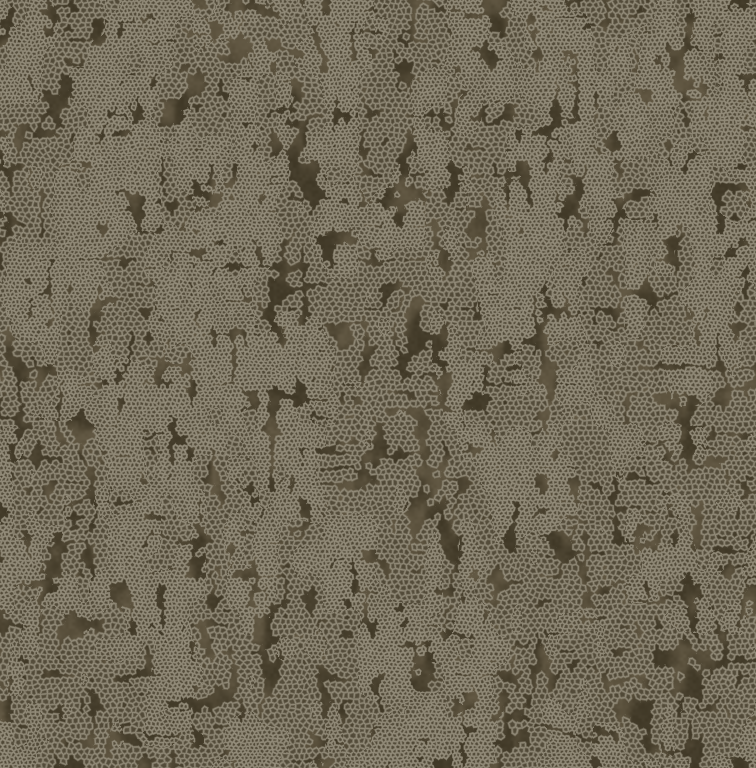
Reproduce this texture procedurally as a WebGL 2 fragment shader.

```glsl
#version 300 es
precision highp float;
// Fine pebbled net of light cell walls over dark ground, torn open by streaky voids.

#define FINE_CELLS 176.0      // cells per canvas height in tight areas
#define COARSE_CELLS 134.0    // cells per canvas height in loose areas
#define FINE_WALL 0.225       // half wall width, in cells
#define COARSE_WALL 0.155
#define JITTER 0.55           // irregularity of the cell sites
#define VERTICAL_CUT 0.67     // higher means fewer upright voids
#define HORIZONTAL_CUT 0.715  // higher means fewer lying voids
#define WALL_COLOR vec3(0.563, 0.536, 0.465)
#define HOLE_COLOR vec3(0.325, 0.295, 0.225)
#define VOID_DARK vec3(0.262, 0.232, 0.162)
#define VOID_LIGHT vec3(0.375, 0.337, 0.256)

uniform vec2 u_resolution;
out vec4 fragColor;

const float ROW_HEIGHT = 0.866;

vec2 hash2(vec2 p) {
    vec3 q = fract(p.xyx * vec3(0.1031, 0.1030, 0.0973));
    q += dot(q, q.yzx + 33.33);
    return fract((q.xx + q.yz) * q.zy);
}

float noise(vec2 p) {
    vec2 i = floor(p), f = fract(p);
    f = f * f * (3.0 - 2.0 * f);
    float low = mix(hash2(i).x, hash2(i + vec2(1, 0)).x, f.x);
    float high = mix(hash2(i + vec2(0, 1)).x, hash2(i + vec2(1, 1)).x, f.x);
    return mix(low, high, f.y);
}

float streaks(vec2 p) {
    return 0.7 * noise(p) + 0.3 * noise(p * 2.3 + 17.0);
}

// Upright bands that loosen the net and gather the voids
float looseness(vec2 p) {
    return 0.5 * noise(p * vec2(18.0, 8.0) + 41.0)
         + 0.5 * noise(p * vec2(46.0, 26.0) + 73.0);
}

// Positive inside a void
float voidField(vec2 p) {
    float upright = streaks(p * vec2(76.0, 27.0) + 5.0) - VERTICAL_CUT;
    float lying = streaks(p * vec2(31.0, 92.0) + 90.0) - HORIZONTAL_CUT;
    return max(upright, lying) + 0.16 * (looseness(p) - 0.5);
}

// Jittered site on staggered rows, in cell units
vec2 cellSite(vec2 id) {
    vec2 offset = 0.5 + JITTER * (hash2(id + 11.0) - 0.5);
    return vec2(id.x + offset.x + 0.5 * mod(id.y, 2.0),
                (id.y + offset.y) * ROW_HEIGHT);
}

vec2 neighbourId(vec2 q, int column, int row) {
    float y = floor(q.y / ROW_HEIGHT) + float(row);
    return vec2(floor(q.x - 0.5 * mod(y, 2.0)) + float(column), y);
}

bool isVoid(vec2 id, vec2 site, float cells) {
    return voidField(site / cells) + 0.07 * (hash2(id + 57.0).y - 0.5) > 0.0;
}

// x: distance to the closest standing wall, y: 1 in a void cell
vec2 cellNet(vec2 q, float cells) {
    float best = 1e3;
    vec2 homeId = vec2(0.0), home = vec2(0.0);
    for (int j = -1; j <= 1; j++)
    for (int i = -1; i <= 1; i++) {
        vec2 id = neighbourId(q, i, j);
        vec2 site = cellSite(id);
        float d = dot(site - q, site - q);
        if (d < best) { best = d; homeId = id; home = site; }
    }
    bool homeVoid = isVoid(homeId, home, cells);
    float wall = 1.0;
    for (int j = -1; j <= 1; j++)
    for (int i = -1; i <= 1; i++) {
        vec2 id = neighbourId(q, i, j);
        if (id == homeId) continue;
        vec2 site = cellSite(id);
        float d = dot(0.5 * (site + home) - q, normalize(site - home));
        // Walls between two void cells are missing
        if (d < wall && !(homeVoid && isVoid(id, site, cells))) wall = d;
    }
    return vec2(wall, homeVoid ? 1.0 : 0.0);
}

void main() {
    vec2 p = gl_FragCoord.xy / u_resolution.y;

    // Gentle warp varies the cell size inside each area
    vec2 warp = vec2(noise(p * 26.0 + 3.0), noise(p * 26.0 + 60.0)) - 0.5;
    float loose = looseness(p);
    float cells = loose > 0.52 ? COARSE_CELLS : FINE_CELLS;
    vec2 net = cellNet((p + 0.004 * warp) * cells, cells);

    // Wall coverage with softened edges
    float width = mix(FINE_WALL, COARSE_WALL, smoothstep(0.36, 0.64, loose));
    float soft = max(0.18, 0.8 * cells / u_resolution.y);
    float wall = 1.0 - smoothstep(width - soft, width + soft, net.x);

    // Mottled ground in the voids, even ground in the holes
    float mottle = streaks(p * vec2(42.0, 28.0) + 130.0);
    float grain = noise(p * 240.0) - 0.5;
    vec3 voidColor = mix(VOID_DARK, VOID_LIGHT, smoothstep(0.3, 0.85, mottle));
    vec3 ground = mix(HOLE_COLOR, voidColor, net.y);
    vec3 color = mix(ground, WALL_COLOR, wall) + 0.03 * grain;
    fragColor = vec4(color, 1.0);
}
```
